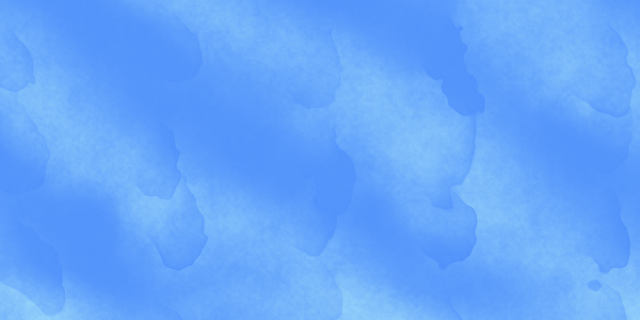
A WebGL 1 fragment shader for this texture:

```glsl
precision highp float;
uniform vec2 u_resolution;

const vec3 DEEP_BLUE = vec3(0.312, 0.567, 0.985);
const vec3 PALE_BLUE = vec3(0.575, 0.815, 0.98);
const float COLUMN_STEP = 0.45;
const float ROW_STEP = 0.27;

vec2 hash2(vec2 p) {
  vec2 k = vec2(dot(p, vec2(127.1, 311.7)), dot(p, vec2(269.5, 183.3)));
  return fract(sin(k) * 43758.55);
}

// Smooth cellular noise: jittered cells blended by distance
float cellNoise(vec2 p) {
  vec2 base = floor(p);
  float total = 0.0;
  float weights = 0.0;
  for (int j = -1; j <= 1; j++) {
    for (int i = -1; i <= 1; i++) {
      vec2 cell = base + vec2(float(i), float(j));
      vec2 jitter = hash2(cell);
      vec2 offset = cell + 0.2 + 0.6 * jitter - p;
      float weight = exp(-4.5 * dot(offset, offset));
      total += weight * hash2(cell + 37.0).x;
      weights += weight;
    }
  }
  return total / weights - 0.5;
}

float clouds(vec2 p) {
  float sum = 0.0;
  float amplitude = 0.5;
  for (int i = 0; i < 4; i++) {
    sum += amplitude * cellNoise(p);
    p = mat2(1.6, 1.2, -1.2, 1.6) * p + 5.3;
    amplitude *= 0.55;
  }
  return sum;
}

vec2 rotate(vec2 p, float angle) {
  float c = cos(angle);
  float s = sin(angle);
  return vec2(c * p.x + s * p.y, c * p.y - s * p.x);
}

float ellipseDistance(vec2 p, vec2 radii) {
  return (length(p / radii) - 1.0) * min(radii.x, radii.y);
}

// Broad diagonal washes, 1 at the deepest line
float diagonalWash(vec2 p) {
  float across = dot(p, vec2(0.57, 0.82));
  float sway = 0.03 * sin(p.x * 5.0 - p.y * 2.0) + 0.02 * sin(p.y * 11.0 + p.x * 3.0);
  return cos((across + sway - 0.91) * 11.1);
}

// One drying lobe: x = tint inside, y = dark rim, z = pale halo outside
vec3 dryingLobe(vec2 p, vec2 id, float fray, float blur) {
  vec2 shape = hash2(id + 11.0);
  vec2 radii = vec2(0.08, 0.15) + vec2(0.04, 0.09) * shape;
  vec2 jitter = hash2(id) - 0.5;
  vec2 center = vec2(0.03 + id.x * COLUMN_STEP, id.y * ROW_STEP + 0.03);
  vec2 q = p - center - jitter * vec2(0.09, 0.13);
  float d = ellipseDistance(rotate(q, 0.15 + 0.45 * shape.y), radii) + fray;
  float side = smoothstep(-0.2, 0.9, dot(q, vec2(0.9, -0.43)) / radii.x);
  float inside = smoothstep(blur, -blur, d);
  float strength = side * mix(0.4, 1.0, hash2(id + 23.0).x);
  float tint = inside * exp(min(d, 0.0) * 9.0);
  float rim = exp(-abs(d + 0.002) * 260.0);
  float halo = (1.0 - inside) * exp(-max(d, 0.0) * 10.0);
  return vec3(tint, rim, halo) * strength;
}

vec3 dryingLobes(vec2 p, float fray, float blur) {
  vec3 marks = vec3(0.0);
  for (int column = 0; column < 5; column++) {
    for (int row = 0; row < 4; row++) {
      vec2 id = vec2(float(column), float(row));
      marks = max(marks, dryingLobe(p, id, fray, blur));
    }
  }
  return marks;
}

void main() {
  vec2 p = gl_FragCoord.xy / u_resolution.y;
  float blur = 0.0015 + 0.6 / u_resolution.y;

  // Large pigment pools and frayed stain edges
  float pools = clouds(p * vec2(3.4, 2.7) + 2.0);
  float mottling = clouds(p * 14.0 + 9.0);
  float fray = 0.065 * cellNoise(p * 8.0) + 0.02 * cellNoise(p * 30.0);
  vec3 lobes = dryingLobes(p, fray, blur);

  float light = 0.265 - 0.27 * diagonalWash(p + 0.08 * pools) + 0.42 * pools;
  light += 0.3 * smoothstep(0.13, 0.0, p.y + 0.2 * pools);
  light += 0.17 * lobes.z * (1.0 - lobes.x) - 0.2 * lobes.x - 0.09 * lobes.y;

  // Paper grain shows most where the paint is thin
  float thin = smoothstep(0.0, 0.55, light);
  float grain = cellNoise(p * 75.0) + cellNoise(p * 140.0 + 3.0);
  light += thin * (0.27 * mottling + 0.085 * grain);

  // Soft floor keeps the deep washes even, with a trace of rim and grain
  light = 0.5 * (light + 0.06 + sqrt((light - 0.06) * (light - 0.06) + 0.004));
  light += 0.025 * grain - 0.03 * lobes.y;
  gl_FragColor = vec4(mix(DEEP_BLUE, PALE_BLUE, clamp(light, 0.0, 1.0)), 1.0);
}
```
